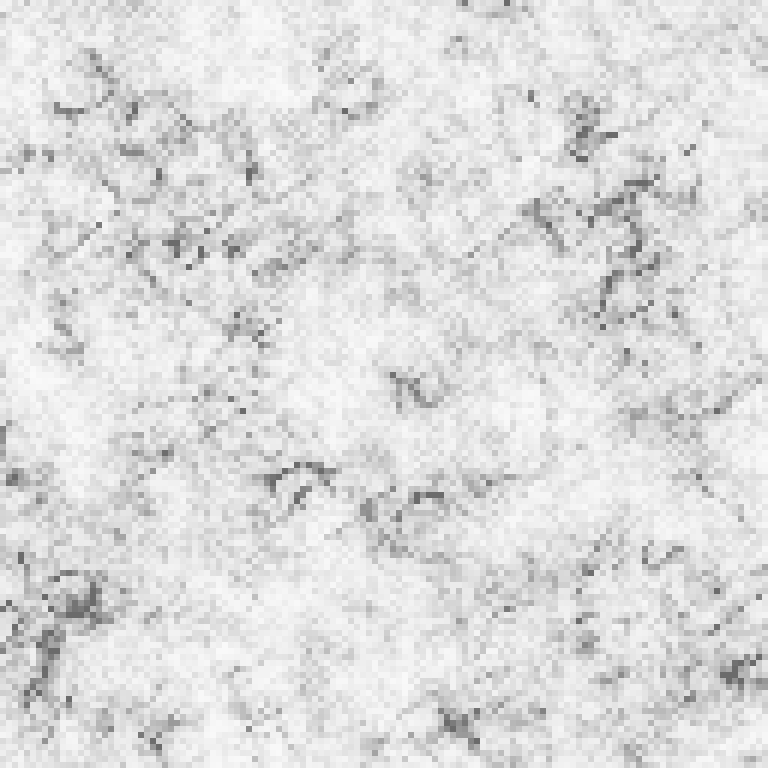
Reproduce this texture procedurally as a WebGL 1 fragment shader.

```glsl
precision highp float;
// Pale, weathered stone drawn as a mosaic of flat square cells.
// Clouds, patches, broken veins and per-cell grain are summed as a log
// darkness, so most cells stay near white and a few turn deep grey.

#define CELLS 128.0          // cells across the canvas
#define BASE_DARK 0.106      // median darkness below white
#define CONTRAST 0.59        // spread of the log darkness
#define MAX_DARK 0.58        // darkest allowed cell
#define CLOUD_AMOUNT 0.36    // broad light and dark areas
#define PATCH_AMOUNT 0.36    // smudges several cells wide
#define SPECK_AMOUNT 0.42    // clusters of two to four cells
#define GRAIN_AMOUNT 0.58    // independent noise in each cell
#define VEIN_AMOUNT 1.65     // thin dark strokes
#define VEIN_WIDTH 0.12      // half width of a vein in noise value

uniform vec2 u_resolution;

float hash(vec2 p) {
  return fract(sin(dot(p, vec2(127.1, 311.7))) * 43758.5453);
}

float valueNoise(vec2 p) {
  vec2 i = floor(p);
  vec2 f = fract(p);
  f = f * f * (3.0 - 2.0 * f);
  float low = mix(hash(i), hash(i + vec2(1.0, 0.0)), f.x);
  float high = mix(hash(i + vec2(0.0, 1.0)), hash(i + 1.0), f.x);
  return mix(low, high, f.y);
}

vec2 rotate(vec2 p, float angle) {
  float c = cos(angle);
  float s = sin(angle);
  return vec2(c * p.x - s * p.y, s * p.x + c * p.y);
}

// Value noise with zero mean and unit deviation, turned off the cell grid.
float field(vec2 p, float frequency, float seed) {
  vec2 q = rotate(p, 0.6 + seed) * frequency + seed * 17.3;
  return (valueNoise(q) - 0.5) / 0.2145;
}

// Thin strokes along the mid level of warped noise, kept only in places.
float veins(vec2 p, float frequency, float seed) {
  vec2 warp = vec2(field(p, 24.0, seed + 1.0), field(p, 24.0, seed + 2.0));
  vec2 q = rotate(p + 0.006 * warp, -0.6) * vec2(0.8, 1.2);
  float level = valueNoise(q * frequency + seed * 31.7);
  float stroke = 1.0 - smoothstep(0.0, VEIN_WIDTH, abs(level - 0.5));
  return stroke * smoothstep(-0.7, 0.9, field(p, 11.0, seed + 3.0));
}

float cellTone(vec2 cell) {
  vec2 p = (cell + 0.5) / CELLS;
  float grain = (hash(cell + 9.2) - 0.5) * 3.46;
  float strokes = veins(p, 17.0, 1.3) + veins(p, 29.0, 5.1);
  float depth = CLOUD_AMOUNT * field(p, 5.0, 0.4)
              + PATCH_AMOUNT * field(p, 14.0, 2.2)
              + SPECK_AMOUNT * field(p, 42.0, 3.7)
              + GRAIN_AMOUNT * grain
              + VEIN_AMOUNT * (strokes - 0.22);
  return 1.0 - min(BASE_DARK * exp(CONTRAST * depth), MAX_DARK);
}

void main() {
  float side = min(u_resolution.x, u_resolution.y);
  vec2 p = gl_FragCoord.xy / side * CELLS;

  // Box filter: share each pixel among the cells it covers.
  float footprint = min(CELLS / side, 1.0);
  vec2 cell = floor(p - 0.5 * footprint);
  vec2 share = clamp((p + 0.5 * footprint - cell - 1.0) / footprint, 0.0, 1.0);
  float low = mix(cellTone(cell), cellTone(cell + vec2(1.0, 0.0)), share.x);
  float high = mix(cellTone(cell + vec2(0.0, 1.0)), cellTone(cell + 1.0), share.x);

  gl_FragColor = vec4(vec3(mix(low, high, share.y)), 1.0);
}
```
